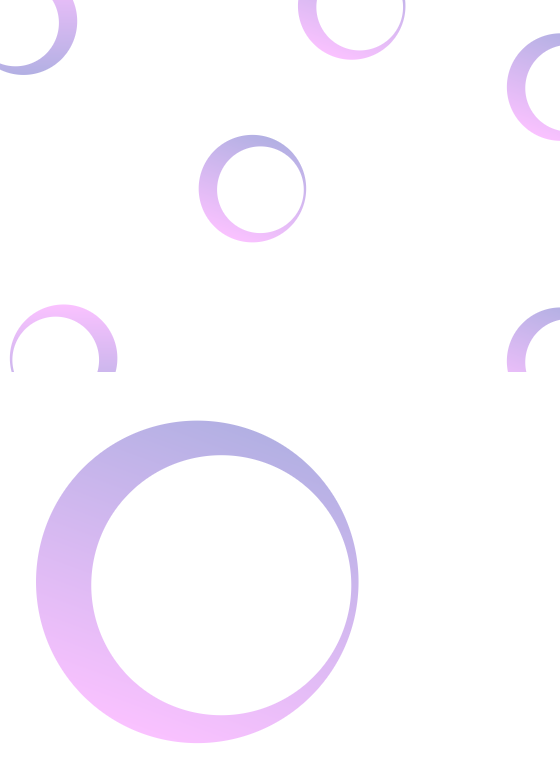
Top, the full canvas; bottom, a detail of the centre.
A WebGL 2 fragment shader for this background:

```glsl
#version 300 es
precision highp float;
// Scattered crescent rings with a pink to periwinkle gradient on white.

uniform vec2 u_resolution;
out vec4 fragColor;

const float TAU = 6.283185;
const int COLUMNS = 3;
const int ROWS = 2;

const vec3 PAPER = vec3(1.0);
const vec3 PINK = vec3(0.98, 0.76, 1.0);
const vec3 PERIWINKLE = vec3(0.70, 0.69, 0.89);

// Lengths are fractions of the canvas height.
const float RING_RADIUS = 0.1445;
const float HOLE_RADIUS = 0.1165;
const vec2 HOLE_OFFSET = vec2(0.0215, -0.003);
const float GRADIENT_ANGLE = 1.22;
const float TURNED = 3.5;

vec2 rotate(vec2 p, float angle) {
    float c = cos(angle), s = sin(angle);
    return vec2(c * p.x - s * p.y, s * p.x + c * p.y);
}

// Antialiased coverage of a disc.
float disc(vec2 p, float radius, float pixel) {
    return clamp(0.5 - (length(p) - radius) / pixel, 0.0, 1.0);
}

// A sine that varies once over all columns.
float wave(float column, float mean, float amplitude, float phase) {
    return mean + amplitude * cos(TAU * column / float(COLUMNS) - phase);
}

// Irregular lattice: each column has its own lean, height and spread.
vec2 ringCenter(float column, float row) {
    float side = row - 0.5;
    float lean = wave(column, 0.053, 0.2228, 2.378);
    float middle = wave(column, 0.542, 0.2036, 1.829);
    float spread = wave(column, 0.7113, 0.241, -0.63);
    return vec2(0.117 + 0.695 * column + side * lean, middle + side * spread);
}

// Colour along the gradient axis, from one rim to the other.
vec3 ringColor(vec2 p) {
    vec2 axis = vec2(cos(GRADIENT_ANGLE), sin(GRADIENT_ANGLE));
    float t = 0.5 + 0.5 * dot(p, axis) / RING_RADIUS;
    return mix(PINK, PERIWINKLE, clamp(t, 0.0, 1.0));
}

// Disc with an off-centre hole.
vec3 paintRing(vec3 base, vec2 p, float pixel) {
    float outer = disc(p, RING_RADIUS, pixel);
    float hole = disc(p - HOLE_OFFSET, HOLE_RADIUS, pixel);
    return mix(base, ringColor(p), outer * (1.0 - hole));
}

void main() {
    float pixel = 1.0 / u_resolution.y;
    vec2 uv = gl_FragCoord.xy * pixel;
    vec3 color = PAPER;

    for (int column = 0; column < COLUMNS; column++) {
        // The first column is turned around.
        float angle = column == 0 ? TURNED : 0.0;
        for (int row = 0; row < ROWS; row++) {
            vec2 center = ringCenter(float(column), float(row));
            color = paintRing(color, rotate(uv - center, -angle), pixel);
        }
    }
    fragColor = vec4(color, 1.0);
}
```
